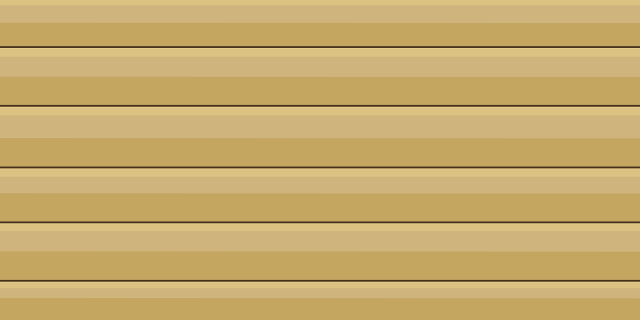
Reproduce this pattern procedurally as a Shadertoy shader.

```glsl
// Per plank: seam offset, lip height, lit face height
const vec3 PLANKS[6] = vec3[6](
    vec3(0.022, 0.030, 0.055), vec3(0.000, 0.030, 0.063),
    vec3(0.001, 0.030, 0.071), vec3(0.011, 0.029, 0.052),
    vec3(0.000, 0.027, 0.064), vec3(0.000, 0.023, 0.031));

// Coverage of everything below an edge, measured downward
float below(float edge, float depth, float aa) {
    return clamp((depth - edge) / aa + 0.5, 0.0, 1.0);
}

void mainImage(out vec4 fragColor, in vec2 fragCoord) {
    vec2 uv = fragCoord / iResolution.xy;
    float depth = 1.0 - uv.y;
    float aa = 1.0 / iResolution.y;
    vec3 color = vec3(0.86, 0.75, 0.51);

    // Stack the planks from the top down
    for (int i = 0; i < 6; i++) {
        vec3 plank = PLANKS[i];
        float seam = 0.1826 * float(i) - 0.0355 + plank.x;
        float lipEnd = seam + plank.y;
        float shadeStart = lipEnd + plank.z + 0.001 * (uv.x - 0.5);

        // Dark seam, bright edge, lip, lit face and shaded face
        color = mix(color, vec3(0.27, 0.19, 0.11), below(seam - 0.0028, depth, aa));
        color = mix(color, vec3(0.90, 0.79, 0.55), below(seam + 0.0028, depth, aa));
        color = mix(color, vec3(0.86, 0.755, 0.51), below(seam + 0.006, depth, aa));
        color = mix(color, vec3(0.81, 0.71, 0.49), below(lipEnd, depth, aa));
        color = mix(color, vec3(0.77, 0.65, 0.38), below(shadeStart, depth, aa));
    }
    fragColor = vec4(color, 1.0);
}
```
